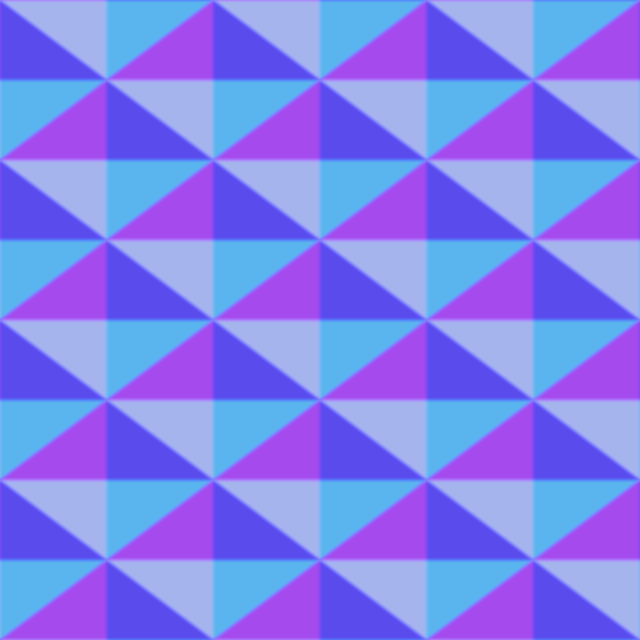
This texture map is drawn by a WebGL 2 fragment shader. Its source:

```glsl
#version 300 es
precision highp float;

uniform vec2 u_resolution;
out vec4 fragColor;

const vec2 CELL_COUNT = vec2(6.0, 8.0);           // cells across and up
const vec3 FACET_NORMAL = vec3(0.30, 0.415, 0.87); // tilt of every facet
const float BEVEL = 0.0055;                       // half width of rounded edges

// Signed side of an edge, rounded from -1 to 1 across the bevel.
float softSide(float dist, float halfWidth) {
    return 2.0 * smoothstep(-halfWidth, halfWidth, dist) - 1.0;
}

// Surface normal of the faceted relief at a canvas position.
vec3 facetNormal(vec2 uv, float halfWidth) {
    vec2 grid = uv * CELL_COUNT;
    vec2 cell = floor(grid);
    vec2 local = fract(grid);

    // Alternate cells mirror the diagonal fold.
    float mirror = mod(cell.x + cell.y, 2.0) < 0.5 ? -1.0 : 1.0;
    float foldX = mirror < 0.0 ? 1.0 - local.x : local.x;
    float foldDist = (foldX + local.y - 1.0) / length(CELL_COUNT);
    float side = softSide(foldDist, halfWidth);

    // Each tilt component flattens at the border it flips across.
    vec2 borderDist = min(local, 1.0 - local) / CELL_COUNT;
    vec2 flatten = vec2(softSide(borderDist.x, halfWidth),
                        softSide(borderDist.y, halfWidth));

    vec2 tilt = FACET_NORMAL.xy * vec2(mirror, 1.0) * side * flatten;
    return normalize(vec3(tilt, FACET_NORMAL.z));
}

void main() {
    vec2 uv = gl_FragCoord.xy / u_resolution;
    float pixel = 1.0 / min(u_resolution.x, u_resolution.y);
    vec3 normal = facetNormal(uv, max(BEVEL, pixel));

    // Pack the normal into colour range.
    fragColor = vec4(normal * 0.5 + 0.5, 1.0);
}
```
